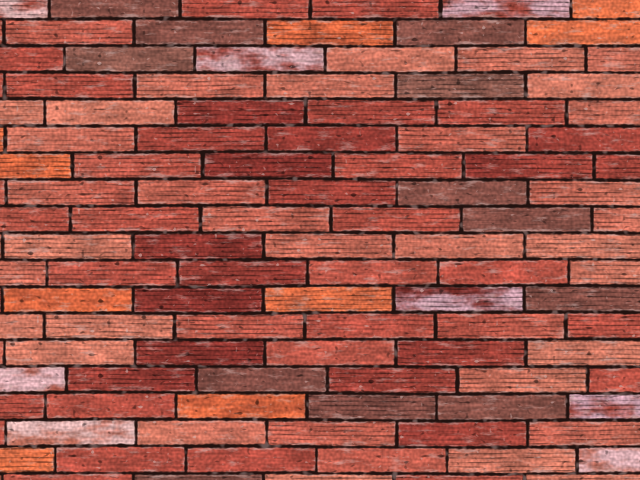
Write a Shadertoy shader that draws this texture.

```glsl
// Weathered wall of long, thin, combed red bricks with narrow dark joints.
#define BRICK vec2(0.2717, 0.0557)  // brick pitch, in canvas heights
#define ORIGIN vec2(0.0087, 0.0139) // first upright joint, first bed joint
#define STAGGER 0.110               // shift of the staggered courses
#define GAP 0.0021                  // half width of the joints
#define GROOVES 6.0                 // combed grooves per brick
#define DUST 0.60                   // strength of the pale dust
#define JOINT_COLOR vec3(0.13, 0.07, 0.06)
#define DARK_RED vec3(0.50, 0.19, 0.17)
#define MID_RED vec3(0.67, 0.30, 0.25)
#define LIGHT_RED vec3(0.77, 0.45, 0.37)
#define ORANGE vec3(0.84, 0.41, 0.25)
#define PALE vec3(0.82, 0.69, 0.67)

vec2 hash2(vec2 p) {
    vec3 q = fract(p.xyx * vec3(0.1031, 0.1030, 0.0973));
    q += dot(q, q.yzx + 33.33);
    return fract((q.xx + q.yz) * q.zy);
}

vec2 gradientAt(vec2 cell) {
    float angle = 6.2832 * hash2(cell + 71.0).x;
    return vec2(cos(angle), sin(angle));
}

float gradientNoise(vec2 p) {
    vec2 i = floor(p), f = fract(p);
    vec2 u = f * f * f * (f * (f * 6.0 - 15.0) + 10.0);
    vec2 e = vec2(1.0, 0.0);
    float low = mix(dot(gradientAt(i), f), dot(gradientAt(i + e), f - e), u.x);
    float high = mix(dot(gradientAt(i + e.yx), f - e.yx),
                     dot(gradientAt(i + 1.0), f - 1.0), u.x);
    return mix(low, high, u.y);
}

float fbm(vec2 p) {
    float sum = 0.0, amplitude = 0.6;
    for (int i = 0; i < 4; i++) {
        sum += amplitude * gradientNoise(p);
        p = p * 2.03 + 17.3;
        amplitude *= 0.55;
    }
    return sum;
}

// Returns the brick's column and row; local is the offset from its centre.
vec2 findBrick(vec2 p, out vec2 local) {
    float up = (p.y - ORIGIN.y) / BRICK.y + 1.0;
    float row = floor(up);
    // Two staggered courses meet at row 4, so the alternation flips there.
    float staggered = mod(row + step(4.0, row), 2.0);
    float jitter = hash2(vec2(row, 5.0)).x - 0.5;
    float shift = ORIGIN.x + staggered * STAGGER + jitter * mix(0.008, 0.065, staggered);
    float along = (p.x - shift) / BRICK.x;
    local = (fract(vec2(along, up)) - 0.5) * BRICK;
    return vec2(floor(along), row);
}

// Rounded box, slightly tilted, with a chipped outline.
float brickDistance(vec2 local, vec2 p, vec2 random) {
    vec2 halfSize = 0.5 * BRICK - GAP - vec2(0.0018, 0.0010) * random;
    local.y += local.x * (random.x - 0.5) * 0.012;
    vec2 q = abs(local) - halfSize + 0.003;
    float box = length(max(q, 0.0)) + min(max(q.x, q.y), 0.0) - 0.003;
    return box + 0.0022 * gradientNoise(p * 38.0) + 0.0016 * gradientNoise(p * 105.0);
}

// Fired clay colour: mostly reds, with some orange, sooty and whitewashed bricks.
vec3 clayColor(vec2 id, vec2 p) {
    vec2 tone = hash2(id + 19.0), kind = hash2(id + 43.0);
    float rim = smoothstep(0.15, 0.75, length((p - vec2(0.667, 0.45)) * vec2(0.9, 1.0)));
    float light = clamp(tone.x * 0.9 + 0.32 * rim - 0.02, 0.0, 1.0);
    vec3 color = mix(DARK_RED, MID_RED, smoothstep(0.0, 0.45, light));
    color = mix(color, LIGHT_RED, smoothstep(0.45, 1.0, light));
    float patches = fbm(p * vec2(11.0, 24.0) + tone * 30.0);
    color = mix(color, ORANGE, step(0.87, kind.x) * (0.8 + 0.4 * patches));
    color = mix(color, vec3(0.43, 0.29, 0.26), step(kind.x, 0.07) * 0.75);
    vec3 wash = mix(PALE, vec3(0.72, 0.59, 0.66), tone.y);
    float washed = step(0.93, kind.y) * smoothstep(-0.35, 0.15, patches);
    color = mix(color, wash, 0.85 * washed);
    return color * (1.0 + 0.38 * patches);
}

void mainImage(out vec4 fragColor, in vec2 fragCoord) {
    vec2 p = fragCoord / iResolution.y;
    float pixel = 1.0 / iResolution.y;
    vec2 warped = p + vec2(0.0, 0.0035 * gradientNoise(p * vec2(2.5, 4.0)));
    vec2 local;
    vec2 id = findBrick(warped, local);
    vec2 random = hash2(id + 7.0);
    float d = brickDistance(local, p, random);
    vec3 clay = clayColor(id, p);

    // Combed grooves, broken up along their length
    float wobble = 1.3 * gradientNoise(vec2(p.x * 14.0, id.y * 3.7));
    float wave = 0.5 + 0.5 * cos(6.2832 * (GROOVES * local.y / BRICK.y + random.y) + wobble);
    float worn = smoothstep(-0.35, 0.25, fbm(p * vec2(18.0, 70.0) + 9.0));
    float combed = smoothstep(0.15, 0.5, random.x);
    clay *= 1.06 - 0.42 * combed * worn * wave * wave * wave;

    // Streaks, grain and dark pits
    clay *= 1.0 + 0.22 * gradientNoise(p * vec2(22.0, 170.0));
    clay *= 1.0 + 0.25 * gradientNoise(p * 150.0);
    clay *= 1.0 - 0.5 * smoothstep(0.34, 0.6, gradientNoise(p * vec2(55.0, 90.0) + 31.0));

    // Pale dust gathers on the edges; flecks are scattered over the faces
    float edge = smoothstep(-0.008, -0.001, d);
    float dust = smoothstep(0.05, 0.6, fbm(p * vec2(20.0, 70.0) + 53.0) + 0.22 * edge);
    float flecks = smoothstep(0.38, 0.60, gradientNoise(p * vec2(70.0, 95.0) + 12.0));
    clay = mix(clay, PALE, DUST * max(dust, flecks));
    clay *= 1.0 - 0.22 * smoothstep(-0.0025, 0.0, d);

    // Deep joints with a few crumbs of mortar
    float crumbs = smoothstep(0.15, 0.5, gradientNoise(p * 48.0 + 80.0));
    vec3 joint = mix(JOINT_COLOR, PALE * 0.8, 0.55 * crumbs);
    float cover = 1.0 - smoothstep(-pixel, pixel, d);
    fragColor = vec4(clamp(mix(joint, clay, cover), 0.0, 1.0), 1.0);
}
```
